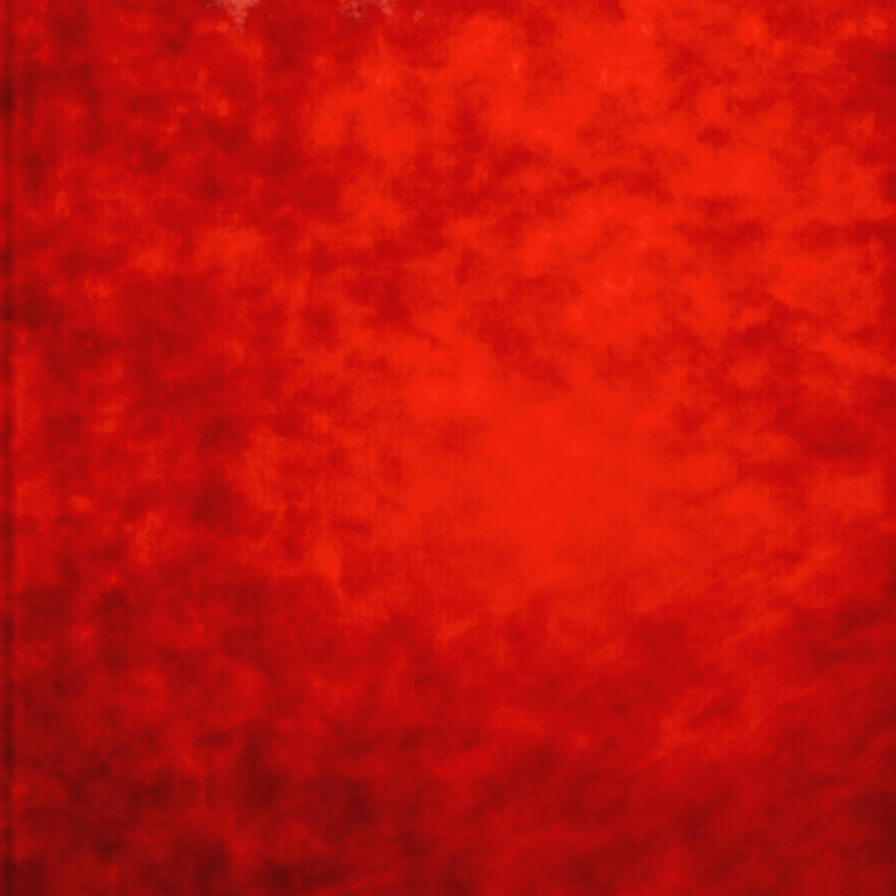
Give the GLSL for this texture, as a WebGL 1 fragment shader.

```glsl
precision highp float;

uniform vec2 u_resolution;

float hash(vec2 p) {
  vec3 q = fract(p.xyx * 0.1031);
  q += dot(q, q.yzx + 33.33);
  return fract((q.x + q.y) * q.z);
}

float noise(vec2 p) {
  vec2 cell = floor(p);
  vec2 f = fract(p);
  f = f * f * (3.0 - 2.0 * f);
  float low = mix(hash(cell), hash(cell + vec2(1.0, 0.0)), f.x);
  float high = mix(hash(cell + vec2(0.0, 1.0)), hash(cell + 1.0), f.x);
  return mix(low, high, f.y);
}

// Layered noise centred on zero
float fbm(vec2 p) {
  float sum = 0.0;
  float weight = 0.5;
  for (int i = 0; i < 5; i++) {
    sum += weight * (noise(p) - 0.5);
    p = mat2(0.8, 0.6, -0.6, 0.8) * p * 2.03 + 17.3;
    weight *= 0.55;
  }
  return sum;
}

// Broad light: a glow right of centre, falling off to the lower left
float lighting(vec2 uv) {
  float away = length((uv - vec2(0.63, 0.6)) * vec2(1.15, 0.85));
  float light = 0.9 - 0.37 * smoothstep(0.1, 0.75, away);
  light -= 0.27 * smoothstep(0.45, 0.0, uv.y) * (1.0 - 0.5 * uv.x);
  return light + 0.08 * smoothstep(0.6, 1.0, uv.y) * smoothstep(0.3, 0.8, uv.x);
}

// Crushed pile: blotches, wisps, upright bands and slanted strokes
float pile(vec2 uv) {
  vec2 warp = vec2(fbm(uv * 18.0 + 3.0), fbm(uv * 18.0 + 41.0));
  vec2 p = uv + 0.03 * warp;
  float blotches = fbm(p * vec2(12.0, 14.0) + 9.0);
  float wisps = fbm(p * vec2(25.0, 34.0) + 60.0);
  float bands = fbm(p * vec2(30.0, 7.0) + 25.0);
  vec2 slanted = mat2(0.85, -0.53, 0.53, 0.85) * p;
  float strokes = fbm(slanted * vec2(14.0, 40.0) + 80.0);

  float lowerRight = smoothstep(0.4, 0.75, uv.x) * smoothstep(0.6, 0.3, uv.y);
  float worn = 1.0 - smoothstep(0.05, 0.25, length((uv - vec2(0.61, 0.43)) * vec2(0.9, 1.1)));
  float upright = smoothstep(0.75, 0.35, uv.x);
  float texture = 0.42 * blotches + 0.58 * wisps * (1.0 - 0.5 * lowerRight);
  texture += 0.34 * bands * upright + 0.46 * strokes * lowerRight;
  return texture * (1.0 - 0.6 * worn) + 0.05 * worn;
}

// Dark crimson through scarlet, with orange on the raised tips
vec3 velvet(float tone) {
  vec3 color = mix(vec3(0.37, 0.04, 0.04), vec3(0.94, 0.045, 0.04), clamp(tone, 0.0, 1.0));
  color.g += 0.08 * smoothstep(0.68, 0.96, tone);
  return color + vec3(0.04, 0.12, 0.06) * smoothstep(0.98, 1.3, tone);
}

void main() {
  vec2 uv = gl_FragCoord.xy / u_resolution;
  float tone = lighting(uv) + pile(uv);

  // Sparse bright flecks and fine woven grain
  float fleck = smoothstep(0.13, 0.42, fbm(uv * vec2(40.0, 34.0) + 120.0));
  tone += 0.2 * fleck * smoothstep(0.2, 0.5, length(uv - vec2(0.63, 0.42)));
  tone += 0.06 * (noise(uv * vec2(230.0, 150.0)) - 0.5);
  tone += 0.008 * sin(uv.x * 700.0);

  // Folded side edges
  tone -= 0.15 * smoothstep(0.009, 0.0, abs(uv.x - 0.009));
  tone += 0.08 * smoothstep(0.01, 0.0, abs(uv.x - 0.022));
  tone -= 0.1 * smoothstep(0.975, 1.0, uv.x);
  vec3 color = velvet(tone);

  // Two ragged scuffs on the top edge
  vec2 scuff = vec2(abs(uv.x - 0.345) - 0.075, (1.0 - uv.y) * 1.6);
  float ragged = length(scuff) + 0.12 * fbm(uv * 60.0 + 7.0);
  color = mix(color, vec3(0.95, 0.4, 0.28), 0.6 * smoothstep(0.04, -0.015, ragged));

  gl_FragColor = vec4(color, 1.0);
}
```
